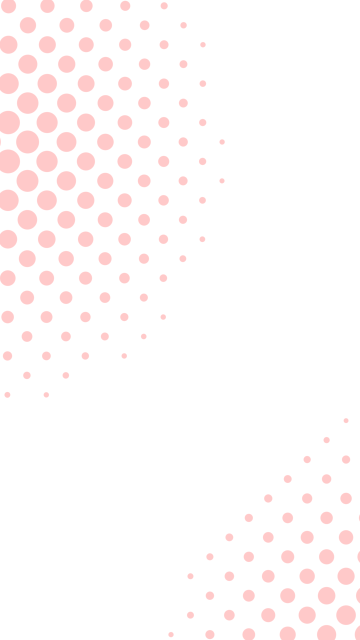
A WebGL 1 fragment shader for this background:

```glsl
precision mediump float;
// Two halftone fans of pink dots on white: a large one from the left edge
// and a smaller one from the lower right corner. Each is a diagonal lattice
// whose dots shrink with elliptical distance from a focus.
uniform vec2 u_resolution;

// Lengths are in canvas widths
const vec3 PAPER = vec3(1.0);
const vec3 PINK = vec3(1.0, 0.79, 0.79);
const float PITCH = 0.10806;       // dot spacing along a row
const float SQUASH = 0.87;         // vertical weight of the distance
const vec2 FALLOFF = vec2(0.0365, 0.013); // linear and quadratic shrinkage

const vec2 LEFT_ANCHOR = vec2(0.0238, 1.7616);
const vec2 LEFT_FOCUS = vec2(0.0, 1.3727);
const float LEFT_RADIUS = 0.0347;
const float LEFT_REACH = 0.6234;
const float LEFT_SHEAR = 0.003;
const float LEFT_DIAGONAL = -4.0;  // low enough to clip nothing

const vec2 CORNER_ANCHOR = vec2(0.9613, 0.6093);
const vec2 CORNER_FOCUS = vec2(1.0417, -0.0509);
const float CORNER_RADIUS = 0.0322;
const float CORNER_REACH = 0.5822;
const float CORNER_SHEAR = 0.0;
const float CORNER_DIAGONAL = 0.2986; // dots need x - y above this

// Centre of the nearest dot in a staggered lattice
vec2 nearestDot(vec2 p, vec2 anchor, float shear) {
  vec2 q = p - anchor;
  q.x -= shear * q.y;
  vec2 cell = floor(vec2(q.x + q.y, q.x - q.y) / PITCH + 0.5);
  vec2 dot = 0.5 * PITCH * vec2(cell.x + cell.y, cell.x - cell.y);
  dot.x += shear * dot.y;
  return anchor + dot;
}

// Smooth coverage of one fan of dots
float fan(vec2 p, vec2 anchor, vec2 focus, float radius, float reach,
          float shear, float diagonal) {
  vec2 center = nearestDot(p, anchor, shear);
  float d = length((center - focus) * vec2(1.0, SQUASH));
  float size = radius - FALLOFF.x * d - FALLOFF.y * d * d;
  float visible = step(d, reach) * step(diagonal, center.x - center.y);
  float edge = 0.7 / u_resolution.x;
  return visible * (1.0 - smoothstep(-edge, edge, length(p - center) - size));
}

void main() {
  vec2 p = gl_FragCoord.xy / u_resolution.x;
  float left = fan(p, LEFT_ANCHOR, LEFT_FOCUS, LEFT_RADIUS, LEFT_REACH,
                   LEFT_SHEAR, LEFT_DIAGONAL);
  float corner = fan(p, CORNER_ANCHOR, CORNER_FOCUS, CORNER_RADIUS,
                     CORNER_REACH, CORNER_SHEAR, CORNER_DIAGONAL);
  gl_FragColor = vec4(mix(PAPER, PINK, max(left, corner)), 1.0);
}
```
